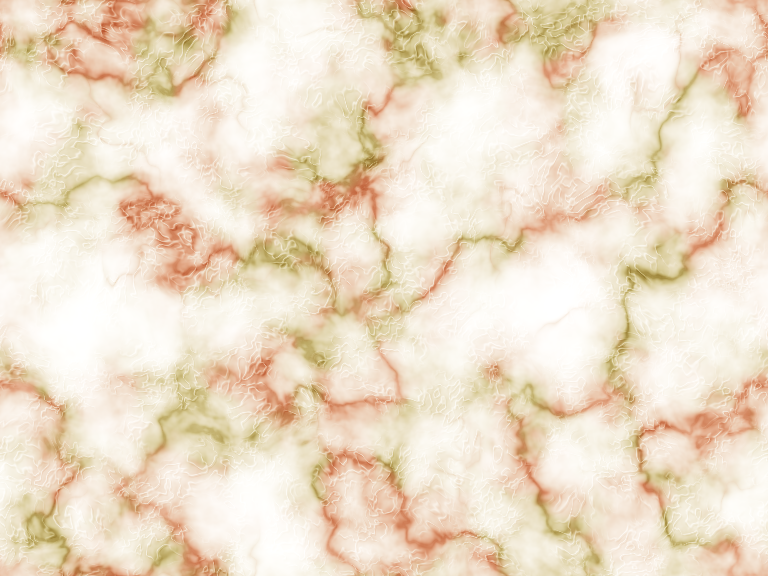
A WebGL 2 fragment shader for this texture:

```glsl
#version 300 es
precision highp float;
// Seamless cream marble with olive and rust veins and a fine glassy crackle.

uniform vec2 u_resolution;
out vec4 fragColor;

const vec2  TILE_CELLS = vec2(4.0, 3.0);         // coarsest noise cells per tile
const int   VEIN_OCTAVES = 6;
const float VEIN_GAIN = 0.52;
const float WARP = 0.10;
const float HALO_DEPTH = 0.52;
const float HALO_WIDTH = 0.19;
const float CORE_DEPTH = 0.75;
const float CORE_WIDTH = 0.026;
const float THREAD_WIDTH = 0.008;                // pale line inside each vein
const float THREAD_LIGHT = 0.40;
const float FAINT_DEPTH = 0.16;
const float FAINT_WIDTH = 0.035;
const float CRACKLE_FREQ = 18.0;
const float CRACKLE_WIDTH = 0.09;
const float CRACKLE_LIGHT = 0.42;
const vec2  LIGHT_STEP = vec2(-0.007, 0.008);
const vec3  CREAM_ABSORB = vec3(0.38, 0.60, 1.00);
const vec3  OLIVE_ABSORB = vec3(0.33, 0.44, 1.00);
const vec3  RUST_ABSORB  = vec3(0.19, 0.66, 1.00);

uint scramble(uint v) {
  v = (v ^ (v >> 16)) * 0x7feb352du;
  v = (v ^ (v >> 15)) * 0x846ca68bu;
  return v ^ (v >> 16);
}

// Unit gradient of a lattice corner, wrapped to the period.
vec2 cornerGradient(vec2 cell, vec2 period, uint seed) {
  uvec2 c = uvec2(floor(mod(cell + 0.5, period)));
  uint h = scramble(c.x + scramble(c.y + scramble(seed)));
  float angle = float(h & 0xffffu) / 65536.0 * 6.28319;
  return vec2(cos(angle), sin(angle));
}

// Gradient noise that repeats with the tile for whole-number frequencies.
float tileNoise(vec2 p, float freq, uint seed) {
  vec2 period = TILE_CELLS * freq;
  vec2 q = p * freq + float(seed) * vec2(0.37, 0.71);
  vec2 cell = floor(q);
  vec2 f = q - cell;
  vec2 s = f * f * f * (f * (f * 6.0 - 15.0) + 10.0);
  vec2 e = vec2(1.0, 0.0);
  float a = dot(cornerGradient(cell, period, seed), f);
  float b = dot(cornerGradient(cell + e.xy, period, seed), f - e.xy);
  float c = dot(cornerGradient(cell + e.yx, period, seed), f - e.yx);
  float d = dot(cornerGradient(cell + e.xx, period, seed), f - e.xx);
  return mix(mix(a, b, s.x), mix(c, d, s.x), s.y);
}

float fbm(vec2 p, float freq, int octaves, uint seed) {
  float sum = 0.0, amp = 1.0;
  for (int i = 0; i < octaves; i++) {
    sum += amp * tileNoise(p, freq, seed + uint(i));
    freq *= 2.0;
    amp *= VEIN_GAIN;
  }
  return sum;
}

// Thin curled ridges along the zero lines of a fine noise.
float crackle(vec2 p) {
  float n = tileNoise(p, CRACKLE_FREQ, 61u)
          + 0.5 * tileNoise(p, CRACKLE_FREQ * 2.0, 67u);
  float r = n / CRACKLE_WIDTH;
  return exp(-r * r);
}

void main() {
  vec2 p = gl_FragCoord.xy / u_resolution * TILE_CELLS;
  vec2 warped = p + WARP * vec2(fbm(p, 2.0, 3, 11u), fbm(p, 2.0, 3, 17u));

  // Main veins: broad halo, dark core, pale thread.
  float field = fbm(warped, 1.0, VEIN_OCTAVES, 3u);
  float dist = abs(field);
  float strength = clamp(0.85 + 1.3 * tileNoise(p, 2.0, 29u), 0.35, 1.3);
  float thread = dist / max(THREAD_WIDTH, 0.5 * fwidth(field));
  float core = CORE_DEPTH * exp(-dist / CORE_WIDTH);
  core *= strength * (1.0 - THREAD_LIGHT * exp(-thread * thread));
  float tone = HALO_DEPTH * exp(-dist / HALO_WIDTH) + core;

  // Faint rosy veins crossing the pale ground.
  float faint = exp(-abs(fbm(warped, 1.0, 5, 41u)) / FAINT_WIDTH);
  faint *= smoothstep(-0.15, 0.3, tileNoise(p, 2.0, 47u));
  tone += FAINT_DEPTH * faint;

  // Cloudy mottling and lit crackle, strongest in the tinted stone.
  tone *= 1.0 + 0.55 * fbm(p, 7.0, 4, 53u);
  float ridge = crackle(warped);
  float relief = ridge - crackle(warped + LIGHT_STEP);
  float patches = smoothstep(-0.3, 0.25, fbm(p, 4.0, 3, 71u));
  tone *= 1.0 - CRACKLE_LIGHT * patches * (0.7 * (ridge - 0.3) + 0.8 * relief);
  tone = max(tone, 0.0);

  // Mineral tint, then absorption of white light.
  float rust = smoothstep(-0.22, 0.25, fbm(p, 2.0, 4, 83u));
  rust = max(rust, 0.8 * faint * (1.0 - smoothstep(0.3, 0.6, tone)));
  vec3 tint = mix(OLIVE_ABSORB, RUST_ABSORB, rust);
  vec3 absorb = mix(CREAM_ABSORB, tint, 0.45 + 0.5 * smoothstep(0.1, 0.6, tone));
  vec3 stone = 1.01 * exp(-absorb * tone);
  fragColor = vec4(clamp(stone, 0.0, 1.0), 1.0);
}
```
